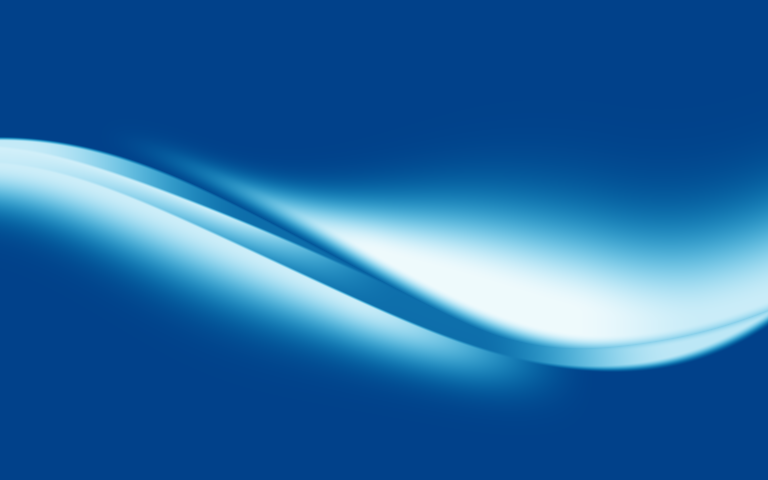
A Shadertoy shader for this background:

```glsl
// Silky ribbon of pale cyan light sweeping across a deep blue field.

const vec3 DEEP_BLUE = vec3(0.005, 0.255, 0.54);
const vec3 LIGHT_SPAN = vec3(0.93, 0.725, 0.45);

float bell(float x, float center, float width) {
    float d = (x - center) / width;
    return exp(-0.5 * d * d);
}

// Soft step that rises from 0 to 1 around an edge.
float above(float y, float edge, float softness) {
    return smoothstep(edge - softness, edge + softness, y);
}

// Heights of the three folds, from the crest down.
float crestFold(float x) {
    return 0.502 + 0.209 * cos(3.988 * x);
}

float middleFold(float x) {
    return crestFold(x) - 0.0377 * bell(x, 0.195, 0.156);
}

float lowerFold(float x) {
    float lift = max(x - 0.788, 0.0) / 0.212;
    return 0.454 + 0.222 * cos(3.988 * x)
         - 0.04 * bell(x, 0.234, 0.169) + 0.027 * lift * lift * lift;
}

// Broad veil of light that rises over the crest on the right.
float upperGlow(vec2 p, float crest) {
    float core = crest + 0.01 + 0.068 * bell(p.x, 0.63, 0.14);
    float spread = mix(0.03, 0.125, smoothstep(0.25, 0.8, p.x));
    float strength = smoothstep(0.12, 0.5, p.x) - 0.13 * smoothstep(0.74, 0.92, p.x);
    float start = crest - mix(0.012, 0.055, smoothstep(0.4, 0.78, p.x));
    float fade = smoothstep(start, start + 0.065, p.y);
    return strength * fade * bell(max(p.y, core), core, spread);
}

// Glow that falls away beneath the lower fold.
float lowerGlow(vec2 p, float fold) {
    float spread = 0.05 + 0.035 * bell(p.x, 0.25, 0.17);
    float strength = 0.88 * (1.0 - smoothstep(0.45, 0.78, p.x));
    return strength * bell(min(p.y, fold), fold, spread);
}

// Satin strips between the folds.
float ribbonLight(vec2 p, float middle, float lower) {
    float rise = 0.65 * smoothstep(0.62, 0.88, p.x);
    float strip = 0.85 - 0.68 * smoothstep(0.03, 0.33, p.x);
    float bandTop = 0.9 - 0.72 * smoothstep(0.27, 0.52, p.x);
    float bandBottom = 0.85 - 0.68 * smoothstep(0.0, 0.5, p.x);
    float depth = clamp((middle - p.y) / max(middle - lower, 0.001), 0.0, 1.0);
    float band = mix(bandTop, bandBottom, depth);
    return rise + mix(band, strip, above(p.y, middle, 0.004));
}

vec3 lightColor(float t) {
    vec3 curve = vec3(t * t * (1.9 - 0.9 * t), t * (1.5 - 0.5 * t), t * (1.8 - 0.8 * t));
    return DEEP_BLUE + LIGHT_SPAN * curve;
}

void mainImage(out vec4 fragColor, in vec2 fragCoord) {
    vec2 p = fragCoord / iResolution.xy;
    float crest = crestFold(p.x);
    float middle = middleFold(p.x);
    float lower = lowerFold(p.x);

    // Ribbon under the veil, then the glow below the lower fold.
    float crestSoftness = mix(0.005, 0.025, smoothstep(0.3, 0.8, p.x));
    float lowerSoftness = mix(0.004, 0.016, smoothstep(0.65, 1.0, p.x));
    float ribbon = ribbonLight(p, middle, lower) * (1.0 - above(p.y, crest, crestSoftness));
    float light = max(ribbon, upperGlow(p, crest));
    light = mix(lowerGlow(p, lower), light, above(p.y, lower, lowerSoftness));

    fragColor = vec4(lightColor(clamp(light, 0.0, 1.0)), 1.0);
}
```
